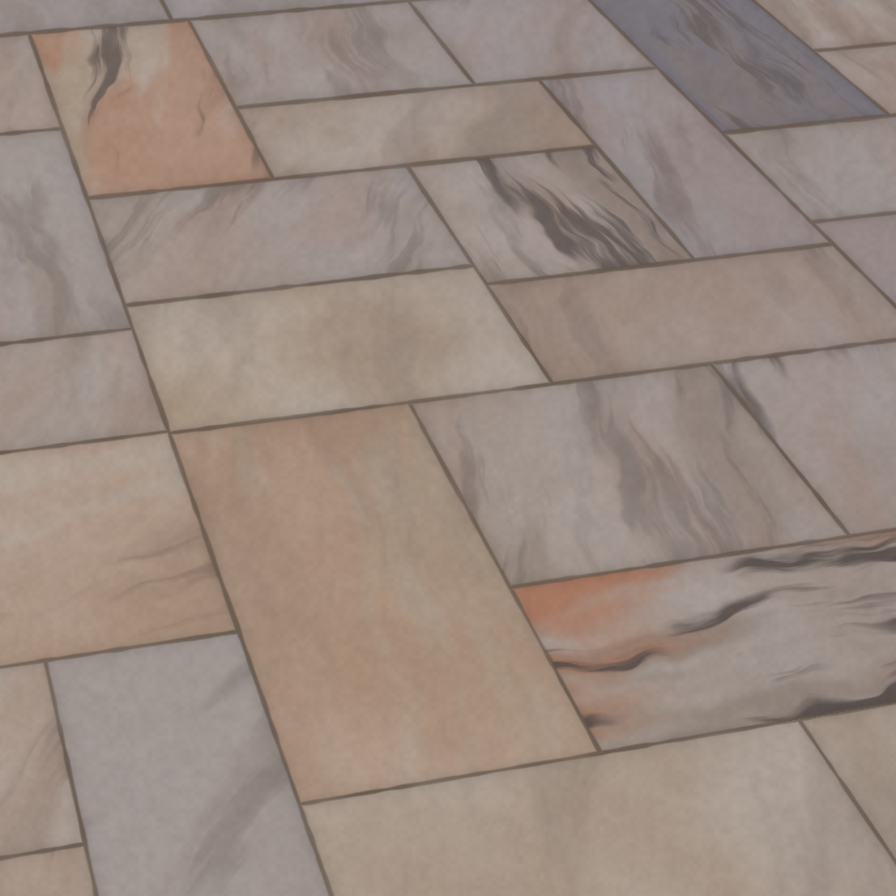
Reproduce this texture procedurally as a three.js fragment shader.

```glsl
// Marble floor of interlocking slabs seen in perspective. The canvas is projected
// onto floor coordinates, a few straight cuts find the slab under each point, and
// warped noise stretched along each slab's grain paints clouds, veins and rust.
varying vec2 vUv;

const vec3 CREAM = vec3(0.69, 0.635, 0.585);
const vec3 TAN   = vec3(0.645, 0.57, 0.50);
const vec3 GREY  = vec3(0.61, 0.575, 0.57);
const vec3 SLATE = vec3(0.44, 0.42, 0.43);
const vec3 SHADE = vec3(0.54, 0.48, 0.435);
const vec3 DARK  = vec3(0.34, 0.30, 0.285);
const vec3 RUST  = vec3(0.66, 0.43, 0.32);
const vec3 JOINT = vec3(0.40, 0.345, 0.30);

const vec2 VANISH = vec2(-0.3255, 1.983);  // where the long joints meet
const float SIDE_VANISH = 10.755;          // x where the cross joints meet
const float HORIZON_TILT = 0.00975;
const float JOINT_WIDTH = 0.0036;
const float GRAIN = 0.035;
const float LEFT = 0.352, RIGHT = 1.01;    // long joints that run through
const float TOP = 10.55, UPPER = 8.88, MIDDLE = 7.23, LOWER = 5.56;

// look holds greyness, vein strength and rust; angle 0 runs along the long joints
struct Slab { vec2 lo; vec2 hi; vec3 look; float angle; };

float hash(vec2 p) { return fract(sin(dot(p, vec2(127.1, 311.7))) * 43758.5); }

float noise(vec2 p) {
  vec2 i = floor(p), f = fract(p);
  f = f * f * (3.0 - 2.0 * f);
  return mix(mix(hash(i), hash(i + vec2(1, 0)), f.x),
             mix(hash(i + vec2(0, 1)), hash(i + vec2(1, 1)), f.x), f.y);
}

float fbm(vec2 p) {
  float sum = 0.0, amp = 0.53;
  for (int i = 0; i < 4; i++) {
    sum += amp * noise(p);
    p = mat2(1.6, 1.2, -1.2, 1.6) * p + 3.7;
    amp *= 0.5;
  }
  return sum;
}

void cutU(inout Slab s, vec2 p, float at) {
  if (p.x < at) s.hi.x = min(s.hi.x, at); else s.lo.x = max(s.lo.x, at);
}

void cutV(inout Slab s, vec2 p, float at) {
  if (p.y < at) s.hi.y = min(s.hi.y, at); else s.lo.y = max(s.lo.y, at);
}

void style(inout Slab s, vec3 look, float angle) { s.look = look; s.angle = angle; }

Slab findSlab(vec2 p) {
  Slab s = Slab(vec2(-0.2, 3.9), vec2(1.7, 12.5), vec3(-1.0), 0.0);
  cutV(s, p, TOP);
  if (p.y > TOP && p.x < RIGHT) { cutU(s, p, 0.517); style(s, vec3(0.9, 0.0, 0.0), 0.0); return s; }
  cutU(s, p, LEFT);
  cutU(s, p, RIGHT);
  if (p.x < LEFT) {                        // left strip
    cutV(s, p, 9.52); cutV(s, p, 7.885); cutV(s, p, 7.24); cutV(s, p, 6.236);
    if (p.y < 6.236) {
      cutU(s, p, 0.219);
      if (p.x < 0.219) cutV(s, p, 5.55);
      else style(s, vec3(0.8, 0.25, 0.0), 0.9);
    } else if (p.y < 7.24) style(s, vec3(0.1, 0.3, 0.15), 1.4);
  } else if (p.x > RIGHT) {                // right strip
    cutV(s, p, UPPER);
    if (p.y < UPPER) cutV(s, p, 8.08);
    else {
      cutU(s, p, 1.2);
      if (p.x > 1.2) cutV(s, p, 9.58);
      else style(s, vec3(1.8, 0.5, 0.0), 0.05);
    }
  } else if (p.x > 0.872 && p.y > 7.905 && p.y < 9.56) {
    s.lo = vec2(0.872, 7.905); s.hi = vec2(RIGHT, 9.56);
  } else {                                 // central strip
    cutV(s, p, UPPER); cutV(s, p, MIDDLE); cutV(s, p, LOWER);
    if (p.y > UPPER) {
      cutU(s, p, 0.536);
      if (p.x < 0.536) style(s, vec3(0.0, 0.85, 0.4), 0.25);
      else {
        cutV(s, p, 9.56);
        if (p.y > 9.56) cutU(s, p, 0.80); else cutU(s, p, 0.872);
      }
    } else if (p.y > MIDDLE) {
      cutU(s, p, 0.672);
      if (p.x < 0.672) { cutV(s, p, 8.045); if (p.y < 8.045) style(s, vec3(0.0), 0.4); }
      else { cutV(s, p, 7.905); if (p.y > 7.905) { cutU(s, p, 0.872); style(s, vec3(0.3, 0.9, 0.1), 0.0); } }
    } else if (p.y > LOWER) {
      cutU(s, p, 0.549);
      if (p.x < 0.549) style(s, vec3(0.0, 0.05, 0.2), 0.1);
      else {
        cutV(s, p, 6.25);
        if (p.y < 6.25) style(s, vec3(0.4, 1.3, 1.1), 1.5);
        else { cutU(s, p, 0.812); style(s, vec3(0.4, p.x < 0.812 ? 0.35 : 1.0, 0.1), 0.3); }
      }
    } else { cutU(s, p, 0.686); style(s, vec3(0.1, 0.05, 0.0), 0.5); }
  }
  return s;
}

vec3 marble(Slab s, vec2 p) {
  float id = hash(s.lo * 7.0 + s.hi * 3.0);
  if (s.look.x < 0.0) style(s, vec3(0.8 * id, 0.4 * fract(id * 7.0), 0.1), 1.1 * fract(id * 13.0) - 0.3);
  float c = cos(s.angle), n = sin(s.angle);
  vec2 q = mat2(c, n, -n, c) * ((p - s.lo) * vec2(5.0, 1.0));
  vec2 g = q * vec2(4.5, 0.9) + id * 50.0;
  g.x += 1.3 * fbm(q * vec2(2.0, 1.6) + id * 31.0);
  float bands = fbm(g), fine = fbm(g * vec2(3.0, 2.0) + 9.0), cloud = fbm(q * 1.5 + id * 17.0);
  vec3 col = mix(CREAM, TAN, smoothstep(0.3, 0.75, cloud));
  col = mix(col, GREY, min(s.look.x, 1.0));
  col = mix(col, SLATE, 0.75 * max(s.look.x - 1.0, 0.0));
  col = mix(col, SHADE, (0.35 + 0.3 * s.look.y) * smoothstep(0.5, 0.78, bands));
  col = mix(col, RUST, min(s.look.z, 0.75) * smoothstep(0.4, 0.62, fbm(g * 0.8 + 23.0)));
  float veins = smoothstep(0.47, 0.68, fine) * smoothstep(0.42, 0.62, bands);
  return mix(col, DARK, min(0.75 * s.look.y * veins, 0.85));
}

void main() {
  // canvas to floor
  float depth = VANISH.y - vUv.y - HORIZON_TILT * (vUv.x - VANISH.x);
  vec2 p = vec2(vUv.x - VANISH.x, SIDE_VANISH - vUv.x) / depth;
  Slab s = findSlab(p);
  vec3 col = marble(s, p);
  // stone grain and cooler far light
  col *= 1.0 + GRAIN * (noise(vUv * 210.0) + noise(vUv * 95.0) - 1.0);
  col *= mix(vec3(1.0), vec3(0.93, 0.94, 0.98), smoothstep(0.6, 1.8, vUv.x + vUv.y));
  // joints with uneven edges and a soft dirt halo
  vec2 edge = min(p - s.lo, s.hi - p);
  float d = depth * min(edge.x * 0.85, edge.y / p.y) + 0.0016 * (noise(vUv * 60.0) - 0.5);
  col *= 1.0 - 0.12 * exp(-max(d, 0.0) / 0.006);
  float line = 1.0 - smoothstep(0.2 * JOINT_WIDTH, JOINT_WIDTH, d);
  col = mix(col, JOINT, line * (0.6 + 0.35 * noise(vUv * 25.0)));
  gl_FragColor = vec4(col, 1.0);
}
```
